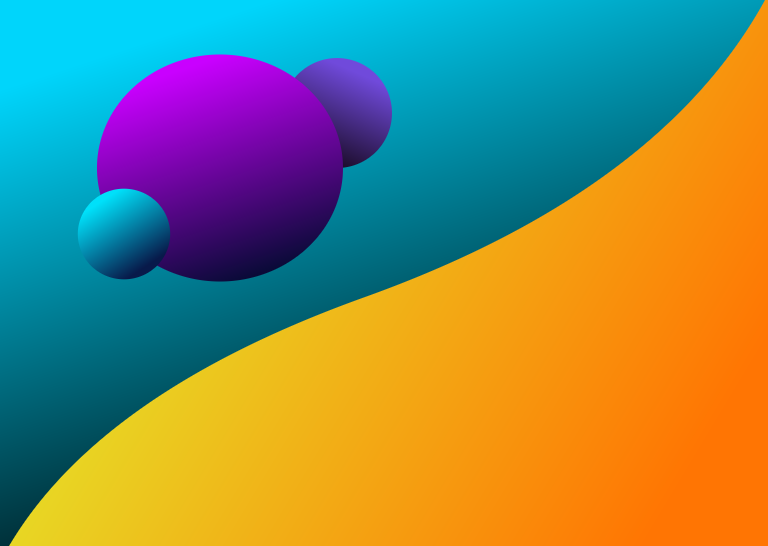
A WebGL 2 fragment shader for this background:

```glsl
#version 300 es
precision highp float;
// Three shaded spheres floating in a teal sky above a sweeping orange wave.

uniform vec2 u_resolution;
out vec4 fragColor;

const vec3 SKY_CYAN = vec3(0.0, 0.835, 0.985);
const vec3 SKY_DARK = vec3(0.0);
const vec3 WAVE_YELLOW = vec3(0.91, 0.84, 0.14);
const vec3 WAVE_ORANGE = vec3(1.0, 0.46, 0.01);
const vec3 MAGENTA = vec3(0.79, 0.0, 1.0);
const vec3 NAVY = vec3(0.04, 0.04, 0.22);
const vec3 VIOLET = vec3(0.44, 0.29, 0.86);
const vec3 PLUM_DARK = vec3(0.11, 0.05, 0.17);
const vec3 AQUA = vec3(0.0, 0.88, 0.98);
const vec3 DEEP_BLUE = vec3(0.03, 0.10, 0.29);

// Linear blend between two colours along the line from start to end.
vec3 linearGradient(vec2 p, vec2 start, vec2 end, vec3 first, vec3 last) {
  vec2 axis = end - start;
  float t = clamp(dot(p - start, axis) / dot(axis, axis), 0.0, 1.0);
  return mix(first, last, t);
}

// Approximate signed distance to an axis-aligned ellipse.
float ellipseDistance(vec2 p, vec2 center, vec2 radii) {
  vec2 q = (p - center) / radii;
  float k = length(q);
  return k * (k - 1.0) / max(length(q / radii), 1e-4);
}

// Signed distance to a quadratic arc that is monotone in x; negative below.
float arcDistance(vec2 p, vec2 a, vec2 control, vec2 b) {
  vec2 linear = control - a;
  vec2 bend = a - 2.0 * control + b;
  float root = sqrt(max(linear.x * linear.x + bend.x * (p.x - a.x), 0.0));
  float t = (p.x - a.x) / (linear.x + root);
  float height = a.y + t * (2.0 * linear.y + t * bend.y);
  vec2 tangent = linear + t * bend;
  return (p.y - height) * tangent.x / length(tangent);
}

// Antialiased fill of the region where the distance is negative.
float coverage(float dist, float pixel) {
  return clamp(0.5 - dist / pixel, 0.0, 1.0);
}

void main() {
  // Canvas height is one unit.
  vec2 p = gl_FragCoord.xy / u_resolution.y;
  float pixel = 1.0 / u_resolution.y;

  // Sky
  vec3 color = linearGradient(p, vec2(0.0, 0.835), vec2(0.324, -0.147), SKY_CYAN, SKY_DARK);

  // Wave: two arcs meeting at a shared tangent
  vec2 joint = vec2(0.6685, 0.456);
  float wave = p.x < joint.x
    ? arcDistance(p, vec2(0.0165, 0.0), vec2(0.1832, 0.2821), joint)
    : arcDistance(p, joint, vec2(1.2088, 0.6502), vec2(1.4011, 1.0));
  vec3 waveColor = linearGradient(p, vec2(0.0165, 0.0), vec2(0.868, -0.511), WAVE_YELLOW, WAVE_ORANGE);
  color = mix(color, waveColor, coverage(wave, pixel));

  // Violet sphere at the back
  vec3 violet = linearGradient(p, vec2(0.663, 0.863), vec2(0.595, 0.707), VIOLET, PLUM_DARK);
  float back = ellipseDistance(p, vec2(0.6172, 0.793), vec2(0.1007));
  color = mix(color, violet, coverage(back, pixel));

  // Large magenta sphere
  vec3 magenta = linearGradient(p, vec2(0.302, 0.863), vec2(0.428, 0.484), MAGENTA, NAVY);
  float large = ellipseDistance(p, vec2(0.4029, 0.6923), vec2(0.2253, 0.2079));
  color = mix(color, magenta, coverage(large, pixel));

  // Small aqua sphere in front
  vec3 aqua = linearGradient(p, vec2(0.19, 0.634), vec2(0.269, 0.513), AQUA, DEEP_BLUE);
  float front = ellipseDistance(p, vec2(0.2271, 0.5714), vec2(0.0846, 0.083));
  color = mix(color, aqua, coverage(front, pixel));

  fragColor = vec4(color, 1.0);
}
```
